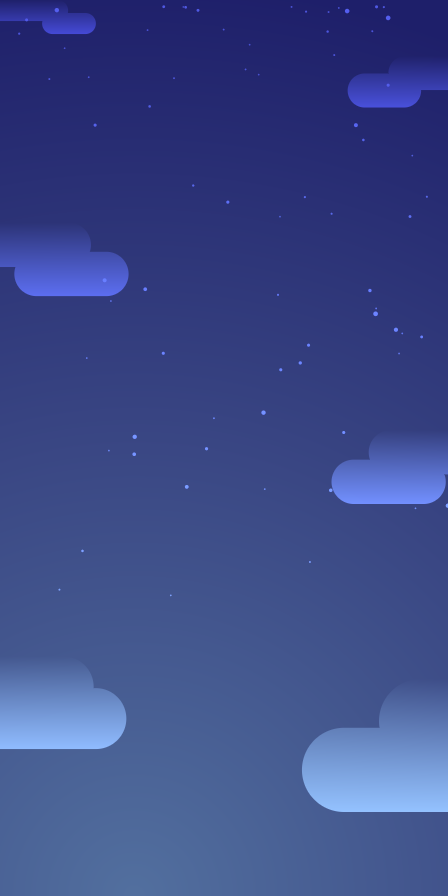
Give the GLSL for this background, as a Shadertoy shader.

```glsl
// A night sky with pill-shaped clouds and small scattered stars.
// The sky is a wide radial gradient; each cloud is the union of two capsules
// that fades out upwards; the stars are hashed discs, denser near the top.

const vec3 SKY_LOW   = vec3(0.322, 0.437, 0.622);
const vec3 SKY_MID   = vec3(0.225, 0.275, 0.515);
const vec3 SKY_HIGH  = vec3(0.118, 0.122, 0.415);
const vec3 GLOW_LOW  = vec3(0.58, 0.76, 1.00);
const vec3 GLOW_MID  = vec3(0.41, 0.51, 1.00);
const vec3 GLOW_HIGH = vec3(0.27, 0.29, 0.84);
const int STAR_COUNT = 72;

// Three-stop gradient, t from 0 to 1
vec3 ramp(vec3 low, vec3 mid, vec3 high, float t) {
    return t < 0.5 ? mix(low, mid, t * 2.0) : mix(mid, high, t * 2.0 - 1.0);
}

// Light colour of clouds and stars at a height from 0 to 2
vec3 glowColor(float height) {
    return ramp(GLOW_LOW, GLOW_MID, GLOW_HIGH, clamp((height - 0.25) / 1.6, 0.0, 1.0));
}

vec3 hash3(float n) {
    vec3 q = fract(n * vec3(0.1031, 0.1030, 0.0973));
    q += dot(q, q.yzx + 33.33);
    return fract((q.xxy + q.yzz) * q.zyx);
}

float coverage(float dist, float pixel) {
    return clamp(0.5 - dist / pixel, 0.0, 1.0);
}

// Distance to a horizontal capsule spanning span.x..span.y above its base
float capsule(vec2 p, vec2 span, float base, float radius) {
    float nearest = clamp(p.x, span.x + radius, span.y - radius);
    return length(p - vec2(nearest, base + radius)) - radius;
}

// Front capsule plus a raised back capsule, sharing one vertical fade
vec3 addCloud(vec3 color, vec2 p, float pixel, vec2 front, vec2 back,
              float base, float radius, float lift) {
    float dist = min(capsule(p, front, base, radius),
                     capsule(p, back, base + lift, radius));
    float fade = 1.0 - clamp((p.y - base) / (2.0 * radius + lift), 0.0, 1.0);
    return mix(color, glowColor(base), fade * coverage(dist, pixel));
}

vec3 addStars(vec3 color, vec2 p, float pixel) {
    for (int i = 0; i < STAR_COUNT; i++) {
        vec3 h = hash3(float(i) * 7.31 + 3.7);
        vec2 center = vec2(pow(h.x, 0.8), 1.985 - 1.35 * pow(h.y, 2.2));
        float radius = mix(0.0018, 0.0052, h.z * h.z);
        float disc = coverage(length(p - center) - radius, pixel);
        vec3 light = glowColor(center.y) + vec3(0.06, 0.08, 0.10);
        color = mix(color, light, disc * mix(0.75, 1.0, h.z));
    }
    return color;
}

void mainImage(out vec4 fragColor, in vec2 fragCoord) {
    // The canvas is one unit wide and two units high
    float pixel = 2.0 / iResolution.y;
    vec2 p = fragCoord * pixel;

    // Sky
    float reach = length(p - vec2(0.30, 0.0)) / 2.04;
    vec3 color = ramp(SKY_LOW, SKY_MID, SKY_HIGH, clamp(reach, 0.0, 1.0));

    // Clouds, from the top down
    color = addCloud(color, p, pixel, vec2(0.094, 0.214), vec2(-0.10, 0.152), 1.924, 0.0235, 0.029);
    color = addCloud(color, p, pixel, vec2(0.776, 0.940), vec2(0.867, 1.12), 1.760, 0.038, 0.039);
    color = addCloud(color, p, pixel, vec2(0.032, 0.287), vec2(-0.10, 0.203), 1.339, 0.0495, 0.065);
    color = addCloud(color, p, pixel, vec2(0.740, 0.995), vec2(0.823, 1.20), 0.875, 0.0495, 0.066);
    color = addCloud(color, p, pixel, vec2(-0.20, 0.282), vec2(-0.25, 0.209), 0.328, 0.068, 0.071);
    color = addCloud(color, p, pixel, vec2(0.674, 1.30), vec2(0.846, 1.40), 0.1875, 0.094, 0.109);

    // Stars
    color = addStars(color, p, pixel);

    fragColor = vec4(color, 1.0);
}
```
